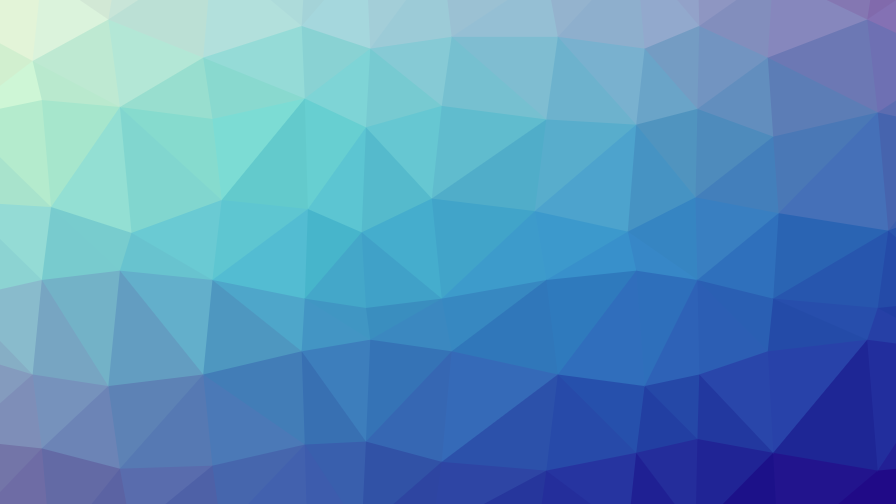
This background is drawn by a WebGL 2 fragment shader. Its source:

```glsl
#version 300 es
precision highp float;
// Low-poly background: a wavy mesh of flat triangles, cream and cyan
// at the upper left sinking to violet and indigo at the lower right.
// Each triangle takes its tint from a smooth colour field at its centroid.

uniform vec2 u_resolution;
out vec4 outColor;

#define ASPECT (16.0 / 9.0)
#define SPACING 0.1644      // mean distance between mesh vertices
#define FIRST_COLUMN 0.083  // x of column zero
#define TOP_ROW 1.081       // height of row zero
#define COLUMN_SWING 0.032  // uneven column widths
#define ROW_SHEAR 0.023     // sideways sway of alternate rows
#define TINT_JITTER 0.035   // random brightness per triangle

const float TAU = 6.2831853;

// Mesh rows as waves: mean height, swing, period in columns, crest column
const vec4 ROW_WAVES[8] = vec4[8](
    vec4(1.081, -0.030, 3.00, 0.0),
    vec4(0.921, -0.042, 2.20, 0.0),
    vec4(0.771, -0.028, 2.45, 9.0),
    vec4(0.576, -0.039, 2.95, 0.9),
    vec4(0.426, -0.037, 6.00, 4.0),
    vec4(0.280, -0.046, 6.00, 1.0),
    vec4(0.097, -0.032, 4.40, 1.4),
    vec4(-0.07, -0.030, 3.00, 0.0));

float hash(vec2 p) {
    return fract(sin(dot(p, vec2(127.1, 311.7))) * 43758.5453);
}

float cross2(vec2 a, vec2 b) {
    return a.x * b.y - a.y * b.x;
}

vec2 meshVertex(float column, int row) {
    vec4 wave = ROW_WAVES[row];
    float swing = COLUMN_SWING * clamp(column / 3.0, 0.0, 1.0);
    float x = FIRST_COLUMN + SPACING * column;
    x += swing * cos(TAU * (column - 2.7) / 4.0);
    x -= ROW_SHEAR * cos(0.65 * (column - 1.0)) * sin(TAU * float(row) / 4.0);
    float y = wave.x + wave.y * cos(TAU * (column - wave.w) / wave.z);
    if (row == 2) y -= 0.0035 * (column - 5.0);
    return vec2(x, y);
}

// Four colours spread evenly over x = 0..1
vec3 ramp(float x, vec3 a, vec3 b, vec3 c, vec3 d) {
    float t = x * 3.0;
    vec3 color = mix(a, b, clamp(t, 0.0, 1.0));
    color = mix(color, c, clamp(t - 1.0, 0.0, 1.0));
    return mix(color, d, clamp(t - 2.0, 0.0, 1.0));
}

// Five horizontal ramps blended from top to bottom
vec3 colorField(vec2 p) {
    float x = p.x / ASPECT;
    float t = 4.0 * (1.0 - p.y);
    vec3 sky = ramp(x, vec3(0.92, 0.96, 0.85), vec3(0.66, 0.85, 0.86),
                       vec3(0.59, 0.71, 0.82), vec3(0.52, 0.43, 0.69));
    vec3 mint = ramp(x, vec3(0.76, 0.95, 0.81), vec3(0.43, 0.84, 0.82),
                        vec3(0.36, 0.68, 0.79), vec3(0.32, 0.42, 0.69));
    vec3 cyan = ramp(x, vec3(0.55, 0.84, 0.83), vec3(0.29, 0.73, 0.81),
                        vec3(0.21, 0.57, 0.79), vec3(0.16, 0.34, 0.69));
    vec3 blue = ramp(x, vec3(0.52, 0.62, 0.75), vec3(0.25, 0.51, 0.74),
                        vec3(0.17, 0.38, 0.71), vec3(0.13, 0.19, 0.62));
    vec3 indigo = ramp(x, vec3(0.43, 0.41, 0.63), vec3(0.23, 0.36, 0.67),
                          vec3(0.13, 0.16, 0.60), vec3(0.11, 0.00, 0.50));
    vec3 color = mix(sky, mint, clamp(t, 0.0, 1.0));
    color = mix(color, cyan, clamp(t - 1.0, 0.0, 1.0));
    color = mix(color, blue, clamp(t - 2.0, 0.0, 1.0));
    return mix(color, indigo, clamp(t - 3.0, 0.0, 1.0));
}

float edgeDistance(vec2 p, vec2 a, vec2 b) {
    return cross2(b - a, p - a) / max(length(b - a), 1e-4);
}

// Flat tint in rgb, weighted by the antialiased coverage in alpha
vec4 facet(vec2 p, vec2 a, vec2 b, vec2 c, float pixel, float seed) {
    float side = sign(cross2(b - a, c - a));
    float inside = min(side * edgeDistance(p, a, b),
                   min(side * edgeDistance(p, b, c), side * edgeDistance(p, c, a)));
    float cover = clamp(0.5 + inside / pixel, 0.0, 1.0);
    vec3 tint = colorField((a + b + c) / 3.0) + TINT_JITTER * (seed - 0.5);
    return vec4(tint, 1.0) * cover;
}

void main() {
    vec2 p = gl_FragCoord.xy / u_resolution * vec2(ASPECT, 1.0);
    float pixel = 1.0 / u_resolution.y;
    vec2 home = floor(vec2(p.x - FIRST_COLUMN, TOP_ROW - p.y) / SPACING);
    vec4 sum = vec4(0.0);

    // Nearby mesh cells, each split along its shorter diagonal
    for (int j = -1; j <= 1; j++) {
        int row = int(home.y) + j;
        if (row < 0 || row > 6) continue;
        for (int i = -1; i <= 1; i++) {
            float column = home.x + float(i);
            vec2 a = meshVertex(column, row), b = meshVertex(column + 1.0, row);
            vec2 c = meshVertex(column, row + 1), d = meshVertex(column + 1.0, row + 1);
            bool falling = distance(a, d) < distance(b, c);
            vec2 id = vec2(column, float(row));
            sum += facet(p, a, b, falling ? d : c, pixel, hash(id));
            sum += facet(p, falling ? a : b, d, c, pixel, hash(id + 37.0));
        }
    }
    vec3 color = sum.a > 0.001 ? sum.rgb / sum.a : colorField(p);
    outColor = vec4(clamp(color, 0.0, 1.0), 1.0);
}
```
